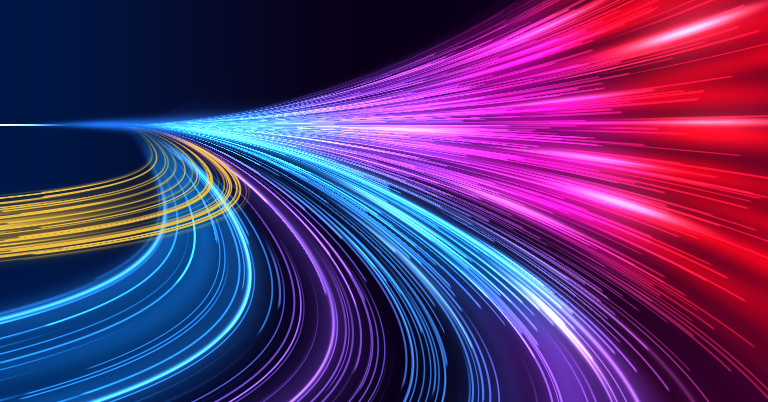
This background is drawn by a WebGL 2 fragment shader. Its source:

```glsl
#version 300 es
precision highp float;
uniform vec2 u_resolution;
out vec4 outColor;

float hash(vec2 p) {
  p = fract(p * vec2(0.1931, 0.3173));
  p += dot(p, p.yx + 31.7);
  return fract((p.x + p.y) * p.x * 17.3);
}

float gradientDot(vec2 cell, vec2 offset) {
  float angle = 6.2832 * hash(cell);
  return dot(vec2(cos(angle), sin(angle)), offset);
}

float gradientNoise(vec2 p) {
  vec2 i = floor(p), f = fract(p), u = f * f * (3.0 - 2.0 * f);
  float low = mix(gradientDot(i, f), gradientDot(i + vec2(1, 0), f - vec2(1, 0)), u.x);
  float high = mix(gradientDot(i + vec2(0, 1), f - vec2(0, 1)), gradientDot(i + 1.0, f - 1.0), u.x);
  return mix(low, high, u.y);
}

float band(float x, float a, float b, float c, float d) {
  return smoothstep(a, b, x) * (1.0 - smoothstep(c, d, x));
}

// Lane coordinate: constant along each curve leaving the vanishing point.
// Below the horizon, solves x = lane * r - curl * r^8 / lane^2 by Newton steps.
float flowLane(vec2 p, float curl) {
  if (p.y >= 0.0) return min(3.0 + 4.0 * p.y / pow(max(p.x, 0.001), 2.0), 9.0);
  float r = sqrt(max(-p.y, 1e-6)), bend = curl * pow(r, 8.0), lane = 0.03;
  for (int i = 0; i < 14; i++) {
    float error = lane * r - bend / (lane * lane) - p.x;
    lane = max(lane - error / (r + 2.0 * bend / (lane * lane * lane)), 0.03);
  }
  return lane < 2.0 ? lane : 3.0 - 4.0 / (lane * lane);
}

float laneSlope(float lane) {
  return max(length(vec2(dFdx(lane), dFdy(lane))) * u_resolution.y, 0.02);
}

// Thin segments with a faint tail and a bright head, one per lane
float streaks(float lane, float along, float slope, float count, float seed, float reach) {
  float id = floor(lane * count);
  float shift = 0.6 * (hash(vec2(id, seed)) - 0.5);
  float start = reach * hash(vec2(id, seed + 7.0));
  float size = 0.15 + 0.55 * hash(vec2(id, seed + 13.0));
  float dist = abs(fract(lane * count) - 0.5 - shift) / (count * slope);
  float width = 0.0012 + 0.0016 * hash(vec2(id, seed + 19.0));
  float blur = 0.7 / u_resolution.y;
  float body = band(along, start, start + 0.6 * size, start + size, start + size + 0.012);
  return body * (1.0 - smoothstep(width - blur, width + blur, dist));
}

float glowLine(float dist, float width) {
  return exp(-dist * dist / (width * width)) + 0.3 * exp(-abs(dist) / (width * 4.0));
}

vec3 fanColor(vec2 p) {
  float x = p.x + 0.6 * max(p.y, 0.0);
  vec3 c = mix(vec3(0.22, 0.52, 1.0), vec3(0.62, 0.22, 0.95), smoothstep(0.25, 0.75, x));
  c = mix(c, vec3(0.84, 0.03, 0.68), smoothstep(0.7, 1.12, x));
  return mix(c, vec3(0.88, 0.01, 0.12), smoothstep(1.08, 1.45, x));
}

vec3 roadColor(float lane, float y) {
  vec3 blue = vec3(0.06, 0.52, 0.95), violet = vec3(0.5, 0.26, 0.9);
  float purple = band(lane, 0.72, 0.8, 1.0, 1.15);
  purple = max(purple, smoothstep(1.2, 1.45, lane) * smoothstep(-0.3, -0.6, y));
  return mix(blue, violet, purple);
}

void main() {
  vec2 uv = gl_FragCoord.xy / u_resolution.y;
  vec2 p = uv - vec2(0.27, 0.69);
  float along = length(p);
  float lane = flowLane(p, 1.1), slope = laneSlope(lane);
  vec2 goldP = uv - vec2(0.3, 0.685);
  float goldLane = flowLane(goldP, 51.0), goldSlope = laneSlope(goldLane);

  // Night backdrop
  vec3 color = mix(vec3(0.0, 0.09, 0.27), vec3(0.035, 0.0, 0.09), smoothstep(0.0, 0.95, uv.x));
  color += vec3(0.16, 0.0, 0.06) * smoothstep(1.1, 1.9, uv.x);

  // Soft ribbon bodies
  float inFan = smoothstep(1.65, 2.15, lane);
  vec3 tint = mix(roadColor(lane, p.y), fanColor(p), inFan);
  float grain = 0.8 + 0.7 * gradientNoise(vec2(lane * 11.0, along * 2.0));
  float fanEdge = mix(1.5, 1.95, smoothstep(0.4, 1.0, p.x));
  float fan = band(lane, fanEdge, fanEdge + 0.5, 3.6, 4.4);
  float body = 0.5 * band(lane, 0.28, 0.4, 0.55, 0.8) + 0.22 * band(lane, 0.75, 0.88, 0.95, 1.1);
  body += 0.65 * band(lane, 1.05, 1.6, 1.66, 1.8);
  body = max(body, 0.92 * fan) * smoothstep(0.0, 0.2, along);
  color = mix(color, tint * (0.75 + 0.25 * grain), clamp(body * grain, 0.0, 1.0));

  // Fine light trails
  float trails = 0.0;
  for (int i = 0; i < 4; i++) {
    float k = float(i);
    trails += streaks(lane, along, slope, 24.0 + 11.0 * k, 3.0 + 29.0 * k, 1.2);
  }
  trails *= band(lane, 0.3, 0.36, 3.9, 4.3) * smoothstep(0.08, 0.25, along);
  color += (tint * 0.7 + 0.12) * trails * mix(0.85, 0.5, inFan);

  // Long glowing guide lines: lane and strength
  vec2 guides[5] = vec2[5](vec2(0.345, 1.0), vec2(0.655, 0.9), vec2(0.91, 0.6),
    vec2(1.69, 0.8), vec2(1.84, 0.3));
  for (int i = 0; i < 5; i++) {
    float line = glowLine((lane - guides[i].x) / slope, 0.005);
    color += (tint * 0.75 + 0.22) * line * guides[i].y * smoothstep(0.08, 0.35, along);
  }

  // White-hot flares: lane, distance along it, strength
  vec3 flares[11] = vec3[11](vec3(3.45, 1.46, 1.5), vec3(3.01, 1.52, 0.9), vec3(2.77, 1.2, 0.8),
    vec3(2.52, 1.29, 1.3), vec3(2.21, 1.03, 0.8), vec3(2.91, 0.77, 0.6), vec3(1.63, 1.22, 1.0),
    vec3(1.29, 0.84, 0.6), vec3(1.53, 0.74, 0.6), vec3(3.81, 1.1, 0.6), vec3(3.19, 1.15, 0.5));
  for (int i = 0; i < 11; i++) {
    vec3 f = flares[i];
    float offset = (along - f.y) / 0.15;
    float light = exp(-offset * offset) * f.z;
    color += (tint * 0.6 + 0.45) * light * glowLine((lane - f.x) / slope, 0.004 + 0.005 * f.z);
  }

  // Golden side stream
  float gold = band(goldLane, 0.27, 0.55, 0.7, 1.0) * step(goldP.y, 0.0);
  color = mix(color, vec3(0.5, 0.4, 0.18), 0.75 * gold * (1.0 - smoothstep(0.1, 0.48, uv.x)));
  float threads = 0.0;
  for (int i = 0; i < 3; i++) {
    float k = float(i);
    threads += streaks(goldLane, length(goldP), goldSlope, 17.0 + 8.0 * k, 51.0 + 17.0 * k, 0.35);
  }
  threads *= band(goldLane, 0.3, 0.36, 0.85, 0.92) * step(goldP.y, 0.0);
  color = mix(color, vec3(1.0, 0.8, 0.28), min(threads, 1.0) * 0.9);

  // Blue light along the horizon and its pointed tip
  float thickness = 0.006 + 0.035 * smoothstep(-0.2, 0.6, p.x);
  float horizon = exp(-pow((p.y + 0.02 * max(p.x, 0.0)) / thickness, 2.0));
  color += vec3(0.12, 0.4, 0.75) * horizon * band(p.x, -0.22, 0.0, 0.25, 0.95);

  outColor = vec4(clamp(color, 0.0, 1.0), 1.0);
}
```
